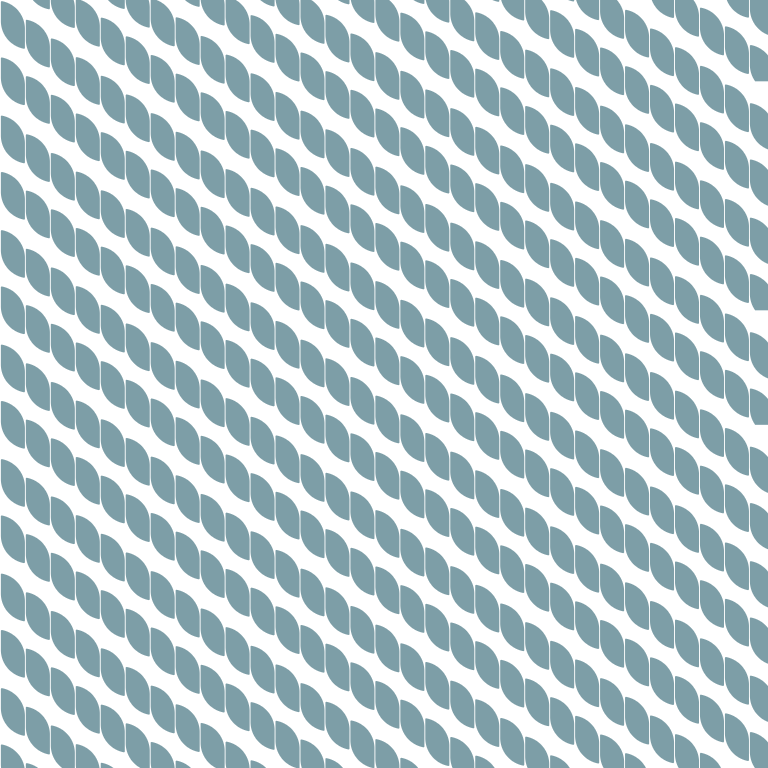
Give the GLSL for this pattern, as a WebGL 1 fragment shader.

```glsl
precision highp float;
// Diagonal twisted ropes of blue-grey leaf strands on white.

uniform vec2 u_resolution;

// Lengths are in column widths.
const float COLUMNS = 30.76;      // columns across the canvas
const float LEFT_MARGIN = 0.016;
const float TOP_MARGIN = 0.02;
const float ROPE_PITCH = 2.293;   // vertical distance between ropes
const float ROPE_DROP = 0.7477;   // descent of a rope per column
const float ROPE_WOBBLE = 0.018;  // alternate ropes sit slightly lower
const vec2 STRAND_HALF = vec2(0.482, 0.961);
const float SHOULDER = 1.121;     // height of the curved side
const float TIP_RADIUS = 0.05;
const float LAST_COLUMN = 30.0;
const float CUT_DEPTH = 0.5;      // flat end below the strand centre

const vec3 STRAND_COLOR = vec3(0.49, 0.62, 0.655);
const vec3 PAPER_COLOR = vec3(1.0);

// Intersection of two distances with a rounded corner.
float roundIntersect(float a, float b, float radius) {
  vec2 d = vec2(a, b) + radius;
  return min(max(d.x, d.y), 0.0) + length(max(d, 0.0)) - radius;
}

// Upper right arc, continued straight down, bounded by the left side.
float strandSide(vec2 p, vec2 halfSize, float shoulder) {
  float width = 2.0 * halfSize.x;
  float radius = (width * width + shoulder * shoulder) / (2.0 * width);
  vec2 fromCenter = p - vec2(halfSize.x - radius, halfSize.y - shoulder);
  float arc = length(vec2(fromCenter.x, max(fromCenter.y, 0.0))) - radius;
  return roundIntersect(-p.x - halfSize.x, arc, TIP_RADIUS);
}

// A strand has half-turn symmetry.
float strandDistance(vec2 p, vec2 halfSize, float shoulder) {
  return max(strandSide(p, halfSize, shoulder),
             strandSide(-p, halfSize, shoulder));
}

// A few ropes end with a flat cut in the last column.
bool isCut(float column, float rope) {
  float offset = (rope + 3.0) * (rope + 5.0) * (rope + 9.0);
  return column == LAST_COLUMN && abs(offset) < 0.5;
}

// Distance to the strand in the cell holding q (x rightward, y downward).
float ropeDistance(vec2 q) {
  float column = floor(q.x);
  float depth = q.y - ROPE_DROP * column;
  float gap = ROPE_PITCH - 2.0 * STRAND_HALF.y;
  float rope = floor((depth + 0.5 * gap) / ROPE_PITCH);
  float wobble = ROPE_WOBBLE * (1.0 - 2.0 * mod(rope, 2.0));
  float top = rope * ROPE_PITCH + wobble;

  vec2 p = vec2(q.x - column - 0.5, top + STRAND_HALF.y - depth);
  float d = strandDistance(p, STRAND_HALF, SHOULDER);
  return isCut(column, rope) ? max(d, -p.y - CUT_DEPTH) : d;
}

void main() {
  float pixel = COLUMNS / u_resolution.y;
  vec2 fromTopLeft = vec2(gl_FragCoord.x, u_resolution.y - gl_FragCoord.y);
  vec2 q = fromTopLeft * pixel - vec2(LEFT_MARGIN, TOP_MARGIN);

  float coverage = clamp(0.5 - ropeDistance(q) / pixel, 0.0, 1.0);
  gl_FragColor = vec4(mix(PAPER_COLOR, STRAND_COLOR, coverage), 1.0);
}
```
